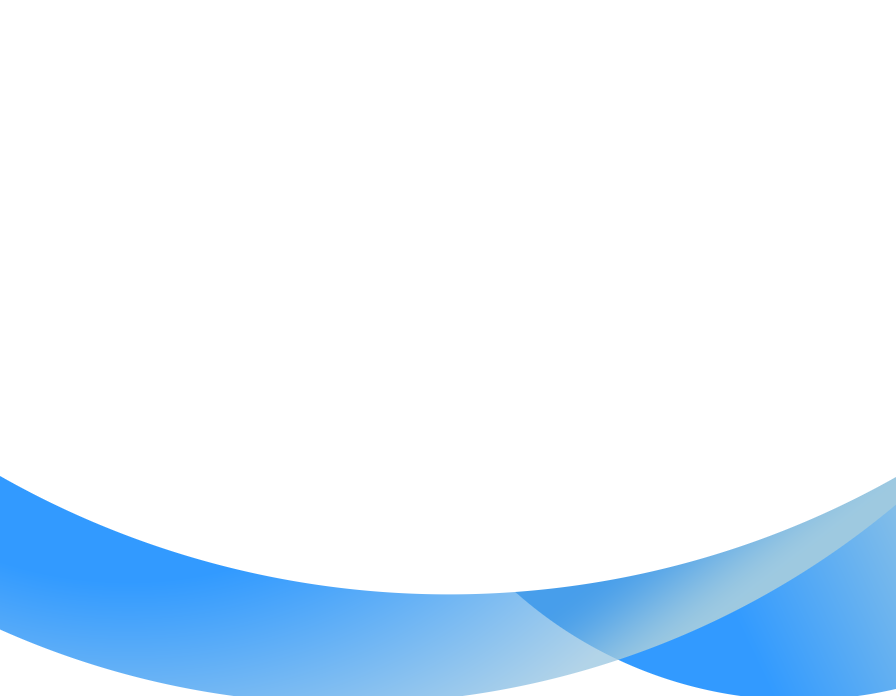
A Shadertoy shader for this background:

```glsl
// Two overlapping translucent blue crescents sweeping under a white field.

// Discs as (centre x, centre y, radius), in canvas widths
#define FIELD_DISC vec3(0.501, 1.129, 1.0156)
#define BAND_DISC  vec3(0.3885, 0.9439, 0.9525)
#define RIGHT_DISC vec3(0.892, 0.4723, 0.4768)

// Colours
#define BLUE      vec3(0.195, 0.605, 1.0)
#define PALE      vec3(0.70, 0.83, 0.91)
#define MIST      vec3(0.62, 0.79, 0.88)
#define DEEP_BLUE vec3(0.28, 0.62, 0.92)

// Antialiased coverage of a disc
float discMask(vec2 p, vec3 disc, float pixel) {
    float d = length(p - disc.xy) - disc.z;
    return clamp(0.5 - d / pixel, 0.0, 1.0);
}

// Position between two stops, limited to 0..1
float ramp(float start, float end, float x) {
    return clamp((x - start) / (end - start), 0.0, 1.0);
}

// Long left band: blue core fading outward along an ellipse
vec3 bandColor(vec2 p) {
    float reach = length((p - vec2(0.143, 0.387)) * vec2(0.75, 1.0));
    return mix(BLUE, PALE, ramp(0.26, 0.52, reach));
}

// Right crescent: fades toward the upper right
vec3 rightColor(vec2 p) {
    return mix(BLUE, MIST, ramp(0.777, 1.063, dot(p, vec2(0.9, 0.43))));
}

// Shared area: fades toward the lower right rim of the band
vec3 overlapColor(vec2 p) {
    float t = ramp(0.29, 0.416, dot(p, vec2(0.6, -0.8)));
    return mix(DEEP_BLUE, MIST, smoothstep(0.0, 1.0, t));
}

void mainImage(out vec4 fragColor, in vec2 fragCoord) {
    vec2 p = fragCoord / iResolution.x;
    float pixel = 1.0 / iResolution.x;

    float band = discMask(p, BAND_DISC, pixel);
    float right = discMask(p, RIGHT_DISC, pixel);
    float field = discMask(p, FIELD_DISC, pixel);

    // Layers from back to front
    vec3 color = mix(vec3(1.0), rightColor(p), right);
    vec3 bandLayer = mix(bandColor(p), overlapColor(p), right);
    color = mix(color, bandLayer, band);
    color = mix(color, vec3(1.0), field);

    fragColor = vec4(color, 1.0);
}
```
